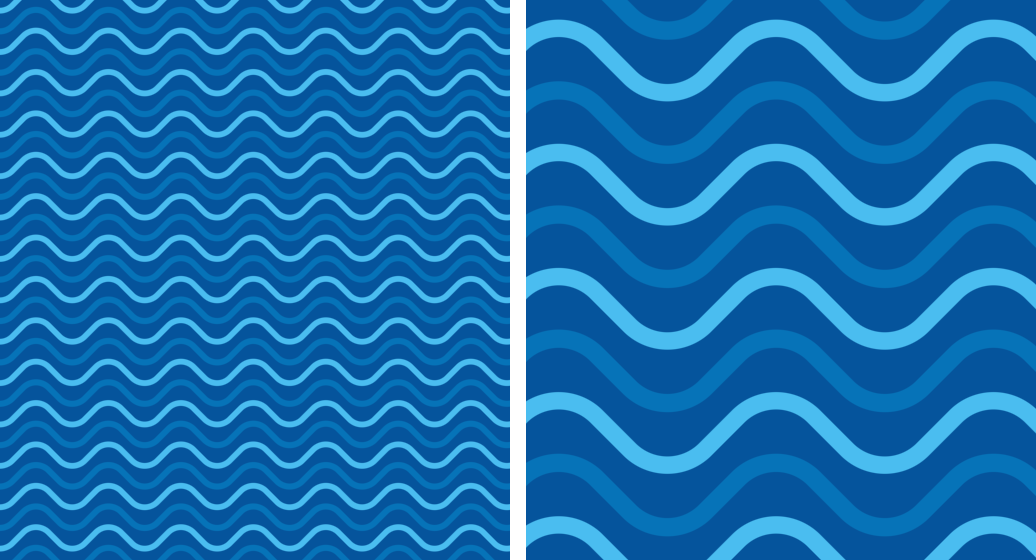
Left, the full canvas; right, a detail of the centre.
Write a Shadertoy shader that draws this pattern.

```glsl
const float ROW = 0.571;      // spacing of like-coloured waves, in wavelengths
const float AMPLITUDE = 0.148;

// Distance to a wave of circular arcs joined by 45 degree lines, trough at x = 0
float waveDistance(vec2 p) {
    p.x = abs(fract(p.x) - 0.5);
    // Fold the trough half onto the crest half about the inflection point
    if (p.x > 0.25) p = vec2(0.5 - p.x, -p.y);
    float radius = (0.25 - AMPLITUDE) / (sqrt(2.0) - 1.0);
    vec2 fromCenter = p - vec2(0.0, AMPLITUDE - radius);
    if (fromCenter.y > fromCenter.x) return abs(length(fromCenter) - radius);
    return abs(p.x + p.y - 0.25) * sqrt(0.5);
}

// Coverage of a stack of waves whose midlines pass through the given height
float waveRows(vec2 p, float height, float halfWidth, float feather) {
    p.y = mod(p.y - height + 0.5 * ROW, ROW) - 0.5 * ROW;
    return 1.0 - smoothstep(-feather, feather, waveDistance(p) - halfWidth);
}

void mainImage(out vec4 fragColor, in vec2 fragCoord) {
    // One unit is one wavelength, about seven across the canvas
    float scale = 7.727 / iResolution.y;
    vec2 p = fragCoord * scale + vec2(0.004, 0.0);
    float feather = 0.8 * scale;

    vec3 color = vec3(0.02, 0.33, 0.61);
    // Muted waves halfway between the bright ones
    color = mix(color, vec3(0.025, 0.45, 0.72), waveRows(p, 0.305 + 0.5 * ROW, 0.042, feather));
    color = mix(color, vec3(0.29, 0.74, 0.94), waveRows(p, 0.305, 0.040, feather));
    fragColor = vec4(color, 1.0);
}
```
